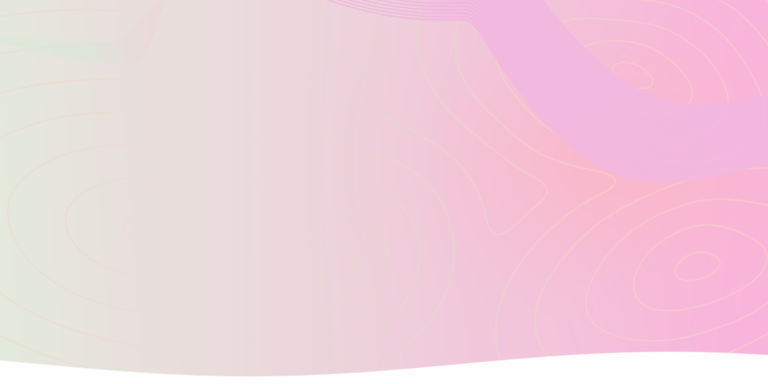
Write a Shadertoy shader that draws this background.

```glsl
// Pastel backdrop: sage-to-pink gradient, faint contour lines, a lined ribbon and a white wave.

const vec3 SAGE = vec3(0.890, 0.918, 0.862);
const vec3 SAND = vec3(0.912, 0.872, 0.862);
const vec3 BLUSH = vec3(0.932, 0.815, 0.858);
const vec3 ROSE = vec3(0.948, 0.778, 0.858);
const vec3 PINK = vec3(0.975, 0.705, 0.862);
const vec3 SALMON = vec3(0.982, 0.718, 0.792);
const vec3 ORCHID = vec3(0.948, 0.722, 0.880);
const vec3 ORCHID_LINE = vec3(0.945, 0.680, 0.885);
const vec3 MINT = vec3(0.840, 0.915, 0.840);
const vec3 WHITE = vec3(1.0, 0.995, 1.0);
const vec3 CONTOUR_LEFT = vec3(0.945, 0.840, 0.805);
const vec3 CONTOUR_MID = vec3(0.895, 0.860, 0.800);
const vec3 CONTOUR_RIGHT = vec3(0.960, 0.825, 0.790);

const float CONTOUR_WIDTH = 0.0034;
const float CONTOUR_WARP = 0.035;
const int RIBBON_LINES = 28;
const float RIBBON_LINE_WIDTH = 0.0030;
const float RIBBON_LINE_GAP = 0.0085;

float hash(vec2 p) {
    p = fract(p * vec2(0.1031, 0.1130));
    p += dot(p, p.yx + 33.33);
    return fract((p.x + p.y) * p.x * 17.0);
}

float noise(vec2 p) {
    vec2 i = floor(p), f = fract(p);
    f = f * f * (3.0 - 2.0 * f);
    return mix(mix(hash(i), hash(i + vec2(1, 0)), f.x),
               mix(hash(i + vec2(0, 1)), hash(i + vec2(1, 1)), f.x), f.y);
}

float smoothMin(float a, float b, float k) {
    float h = max(k - abs(a - b), 0.0);
    return min(a, b) - h * h / (4.0 * k);
}

// Elliptical distance from a hilltop, counted in rings
float hill(vec2 p, vec2 centre, vec2 ringSize, float tilt) {
    float c = cos(tilt), s = sin(tilt);
    p -= centre;
    return length(vec2(c * p.x + s * p.y, c * p.y - s * p.x) / ringSize);
}

float terrain(vec2 p) {
    vec2 warp = vec2(noise(p * 5.0), noise(p * 5.0 + 19.0)) - 0.5;
    p += warp * CONTOUR_WARP * (0.4 + smoothstep(1.1, 1.6, p.x));
    float h = hill(p, vec2(0.80, 0.28), vec2(0.088, 0.068), 0.5);
    h = smoothMin(h, hill(p, vec2(0.40, 0.40), vec2(0.155, 0.086), -0.15), 0.8);
    h = smoothMin(h, hill(p, vec2(1.82, 0.29), vec2(0.125, 0.065), 0.4), 1.0);
    return smoothMin(h, hill(p, vec2(1.64, 0.80), vec2(0.105, 0.060), -0.3), 1.0);
}

// Ribbon strand height: t = 0 is the lower edge, 1 the upper edge
float strand(float x, float t) {
    float dx = x - mix(1.71, 1.82, t);
    float bend = dx < 0.0 ? mix(1.85, 1.65, t) : mix(0.63, 0.74, t);
    float valley = mix(0.525, 0.729, t) + bend * dx * dx;
    float left = max(1.15 - x, 0.0);
    float shelf = 0.948 + 0.6 * left * left + t * RIBBON_LINE_GAP * float(RIBBON_LINES);
    return smoothMin(valley, shelf, 0.05);
}

// Coverage above a curve, with the edge softened along its slope
float above(float y, float curve, float px) {
    float slope = dFdx(curve) / px;
    return smoothstep(-px, px, (y - curve) / sqrt(1.0 + slope * slope));
}

vec3 backdrop(vec2 p) {
    vec3 col = mix(SAGE, SAND, smoothstep(-0.1, 0.45, p.x + 0.08 * (p.y - 0.4)));
    col = mix(col, BLUSH, smoothstep(0.35, 1.1, p.x));
    col = mix(col, ROSE, smoothstep(0.95, 1.35, p.x));
    col = mix(col, PINK, smoothstep(1.3, 2.0, p.x));
    vec2 g = (p - vec2(1.62, 0.58)) / vec2(0.40, 0.27);
    return mix(col, SALMON, 0.9 * exp(-dot(g, g)));
}

void mainImage(out vec4 fragColor, in vec2 fragCoord) {
    float px = 1.0 / iResolution.y;
    vec2 p = fragCoord / iResolution.xy * vec2(2.0, 1.0);
    vec3 col = backdrop(p);

    // Contour lines
    float h = terrain(p);
    float steep = max(length(vec2(dFdx(h), dFdy(h))) / px, 0.5);
    float away = abs(fract(h) - 0.5) / steep;
    float contour = 1.0 - smoothstep(0.0, CONTOUR_WIDTH * 0.5 + px, away);
    float shown = 1.0 - smoothstep(0.25, 0.45, p.x) + smoothstep(0.62, 1.0, p.x);
    vec3 ink = mix(CONTOUR_LEFT, CONTOUR_MID, smoothstep(0.4, 0.7, p.x));
    ink = mix(ink, CONTOUR_RIGHT, smoothstep(1.1, 1.6, p.x));
    col = mix(col, ink, 0.55 * contour * shown);

    // Pale wisp at the upper left
    float dip = sin(5.0 * p.x);
    float wispLow = 0.89 - 0.055 * dip + 0.2 * smoothstep(0.36, 0.46, p.x);
    float wispHigh = 0.902 - 0.01 * dip + 0.12 * smoothstep(0.28, 0.45, p.x);
    float wisp = smoothstep(-0.004, 0.004, p.y - wispLow) * smoothstep(-0.012, 0.012, wispHigh - p.y);
    wisp *= 1.0 - smoothstep(0.43, 0.47, p.x);
    col = mix(col, mix(MINT, BLUSH, smoothstep(0.2, 0.44, p.x)), 0.45 * wisp);

    // Ribbon: soft fill under a fan of strands
    float fill = above(p.y, strand(p.x, 0.0), px) * (1.0 - above(p.y, strand(p.x, 1.0), px));
    col = mix(col, ORCHID, 0.85 * fill * smoothstep(1.0, 1.32, p.x));
    float strands = 0.0;
    for (int i = 0; i < RIBBON_LINES; i++) {
        float y = strand(p.x, float(i) / float(RIBBON_LINES - 1));
        float slope = dFdx(y) / px;
        float d = abs(p.y - y) / sqrt(1.0 + slope * slope);
        strands = max(strands, 1.0 - smoothstep(0.0, RIBBON_LINE_WIDTH * 0.5 + px * 0.8, d));
    }
    col = mix(col, ORCHID_LINE, strands * mix(0.65, 0.15, smoothstep(1.15, 1.4, p.x)));

    // White wave along the bottom
    float wave = 0.052 - 0.032 * cos(2.87 * (p.x - 0.65));
    col = mix(WHITE, col, above(p.y, wave, px));
    fragColor = vec4(col, 1.0);
}
```
